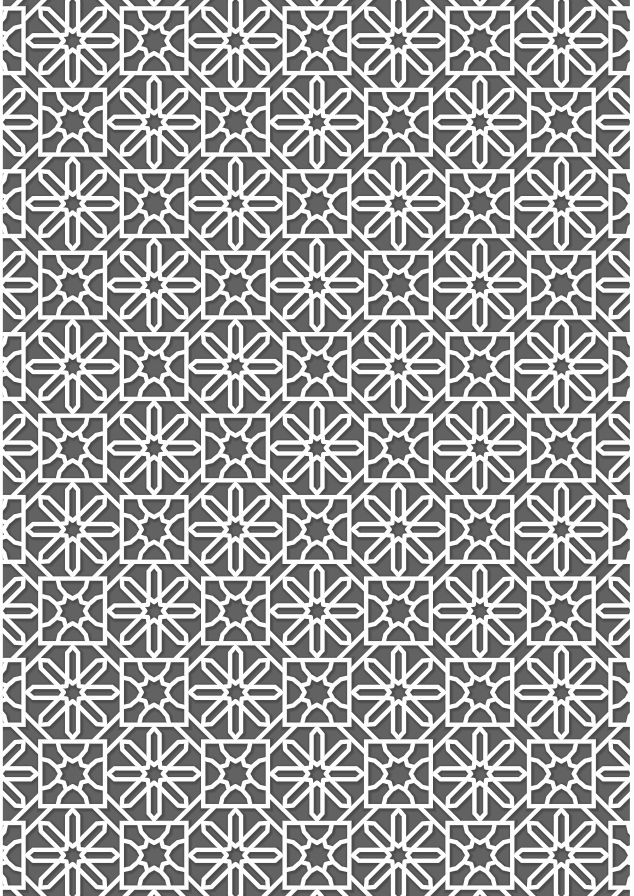
Give the GLSL for this pattern, as a WebGL 1 fragment shader.

```glsl
precision highp float;
// White geometric strapwork on charcoal: eight-petal rosettes and framed stars
// alternate like a chessboard. Each motif is folded into one wedge by symmetry,
// drawn as a few segments, and given a soft shadow from a shifted distance.

uniform vec2 u_resolution;

// Layout, in units of one chessboard cell
const float ROWS = 11.0;
const float LINE_HALF = 0.027;
const float FRAME_HALF = 0.397;                  // half side of the square frame
const float APOTHEM = 1.0 - FRAME_HALF;          // octagon meets the frames
const vec2 MARGIN = vec2(0.0045, 0.0065);        // left, right, share of width

// Rosette
const float PETAL_HALF = 0.067;
const float PETAL_SHOULDER = 0.485;
const float PETAL_TIP = 0.562;
const float ROSETTE_NOTCH = 0.108;

// Framed star
const float STAR_TIP = 0.215;
const float STAR_NOTCH = 0.152;
const vec2 LEAF_BEND = vec2(0.290, 0.160);
const vec2 LEAF_END = vec2(FRAME_HALF, 0.185);

// Colours and shadow
const vec3 STRAP = vec3(0.992);
const vec3 GROUND = vec3(0.385);
const vec3 SHADE = vec3(0.295);
const vec2 SHADOW_SHIFT = vec2(-0.012, 0.014);
const float SHADOW_BLUR = 0.045;

const vec2 DIR_22 = vec2(0.92388, 0.38268);      // unit vector at 22.5 degrees
const vec2 DIR_45 = vec2(0.70711, 0.70711);

float segment(vec2 p, vec2 a, vec2 b) {
  vec2 ab = b - a;
  return length(p - a - ab * clamp(dot(p - a, ab) / dot(ab, ab), 0.0, 1.0));
}

// Offset from the nearest lattice point whose coordinates have an even sum
vec2 nearestEven(vec2 p) {
  vec2 k = floor(0.5 * vec2(p.x + p.y, p.x - p.y) + 0.5);
  return p - vec2(k.x + k.y, k.x - k.y);
}

// Fold the plane into the wedge from 0 to 45 degrees
vec2 foldOctant(vec2 p) {
  p = abs(p);
  return p.y > p.x ? p.yx : p;
}

float rosette(vec2 p) {
  // Diagonal sides of the surrounding octagon
  float corner = APOTHEM * DIR_22.y / DIR_22.x;
  float d = segment(abs(p), vec2(APOTHEM, corner), vec2(corner, APOTHEM));

  // One half petal, mirrored about 22.5 degrees
  vec2 q = foldOctant(p);
  vec2 normal = vec2(-DIR_22.y, DIR_22.x);
  q -= 2.0 * max(dot(q, normal), 0.0) * normal;
  vec2 root = DIR_22 * PETAL_HALF / DIR_22.y;
  vec2 shoulder = vec2(PETAL_SHOULDER, PETAL_HALF);
  d = min(d, segment(q, vec2(ROSETTE_NOTCH, 0.0), root));
  d = min(d, segment(q, root, shoulder));
  return min(d, segment(q, shoulder, vec2(PETAL_TIP, 0.0)));
}

float framedStar(vec2 p) {
  vec2 q = foldOctant(p);
  vec2 tip = DIR_22 * STAR_TIP;
  float d = abs(q.x - FRAME_HALF);
  d = min(d, segment(q, vec2(STAR_NOTCH, 0.0), tip));
  d = min(d, segment(q, DIR_45 * STAR_NOTCH, tip));
  // Bent straps that enclose the corner leaves
  d = min(d, segment(q, tip, LEAF_BEND));
  return min(d, segment(q, LEAF_BEND, LEAF_END));
}

float strapDistance(vec2 p) {
  return min(rosette(nearestEven(p)), framedStar(nearestEven(p + vec2(1.0, 0.0))));
}

void main() {
  float pixel = ROWS / u_resolution.y;
  vec2 p = (gl_FragCoord.xy - 0.5 * u_resolution) * pixel;

  // Ground with soft shadow, then straps
  float shadow = 1.0 - smoothstep(LINE_HALF, LINE_HALF + SHADOW_BLUR,
                                  strapDistance(p + SHADOW_SHIFT));
  vec3 color = mix(GROUND, SHADE, shadow);
  float strap = clamp(0.5 + (LINE_HALF - strapDistance(p)) / pixel, 0.0, 1.0);
  color = mix(color, STRAP, strap);

  // Thin plain margins at the left and right
  float left = gl_FragCoord.x - MARGIN.x * u_resolution.x;
  float right = (1.0 - MARGIN.y) * u_resolution.x - gl_FragCoord.x;
  float inside = clamp(0.5 + min(left, right), 0.0, 1.0);
  gl_FragColor = vec4(mix(STRAP, color, inside), 1.0);
}
```
